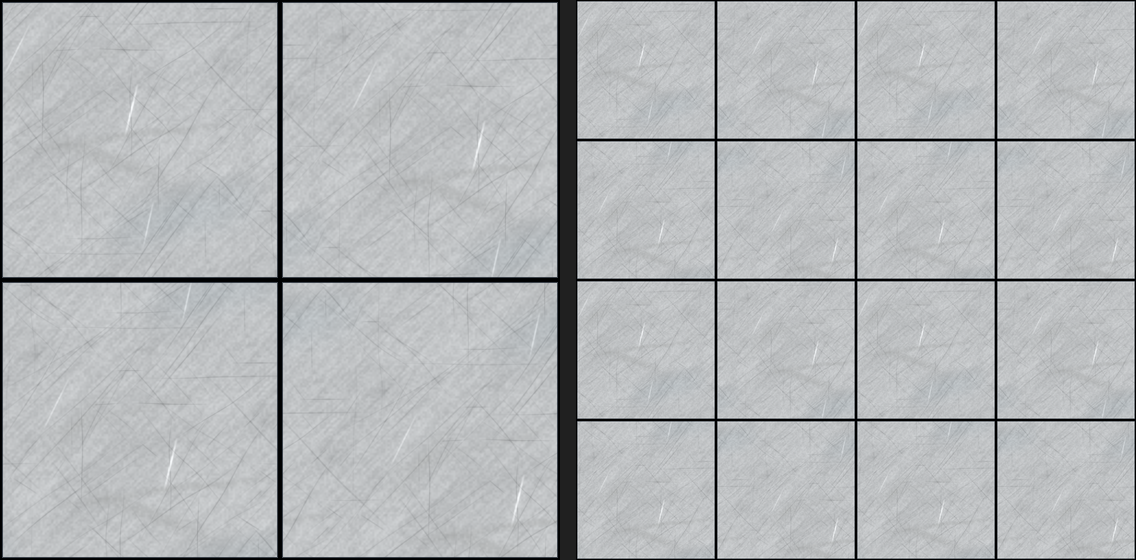
Left: one tile. Right: repeated 2 by 2.
This texture is drawn by a Shadertoy shader. Its source:

```glsl
// Two by two pale grey stone slabs, parted by thin black joints.
// Each slab shows one wrapping stone surface at its own offset: clouds,
// diagonal grain, soft veins and hashed scratches, all with period one.

float hash(vec2 p) {
    vec3 q = fract(p.xyx * 0.1031);
    q += dot(q, q.yzx + 33.33);
    return fract((q.x + q.y) * q.z);
}

// Value noise centred on zero; the lattice wraps after "period" cells
float wrapNoise(vec2 p, vec2 period) {
    vec2 cell = floor(p), f = fract(p);
    f = f * f * (3.0 - 2.0 * f);
    vec2 a = mod(cell, period), b = mod(cell + 1.0, period);
    return mix(mix(hash(a), hash(vec2(b.x, a.y)), f.x),
               mix(hash(vec2(a.x, b.y)), hash(b), f.x), f.y) - 0.5;
}

// Wrapping stroke around a centre, fading toward both ends and sides
float stroke(vec2 p, vec2 centre, vec2 halfSpan, float width) {
    vec2 d = fract(p - centre + 0.5) - 0.5;
    float along = clamp(dot(d, halfSpan) / dot(halfSpan, halfSpan), -1.0, 1.0);
    float across = length(d - halfSpan * along);
    return (1.0 - smoothstep(0.0, width, across)) * (1.0 - along * along);
}

// Sum of dark scratches, mostly diagonal, a few along the axes
float scratches(vec2 p) {
    float sum = 0.0;
    for (int i = 0; i < 100; i++) {
        float id = float(i);
        float kind = hash(vec2(id, 3.0));
        float spread = hash(vec2(id, 11.0)) - 0.5;
        float angle = kind < 0.58 ? 0.8 + 0.6 * spread
                    : kind < 0.82 ? -0.78 + 0.35 * spread
                    : kind < 0.91 ? 0.02 * spread : 1.57 + 0.02 * spread;
        float size = hash(vec2(id, 17.0));
        vec2 centre = vec2(hash(vec2(id, 29.0)), hash(vec2(id, 41.0)));
        vec2 halfSpan = (0.04 + 0.36 * size * size) * vec2(cos(angle), sin(angle));
        sum += stroke(p, centre, halfSpan, 0.005) * (0.3 + 0.7 * hash(vec2(id, 53.0)));
    }
    return sum;
}

vec3 stone(vec2 p) {
    // Whole-number shears keep the slanted noise periodic
    vec2 diagonal = vec2(p.x - p.y, p.x + p.y);
    vec2 shallow = vec2(p.x - 2.0 * p.y, p.x + p.y);
    float cloud = wrapNoise(shallow * vec2(3, 2), vec2(3, 2))
                + 0.6 * wrapNoise(shallow * vec2(9, 5), vec2(9, 5));
    float grain = wrapNoise(diagonal * vec2(84, 9), vec2(84, 9))
                + 0.6 * wrapNoise(diagonal * vec2(31, 5), vec2(31, 5));
    float speckle = wrapNoise(p * 128.0, vec2(128))
                  + 0.5 * wrapNoise(p * 61.0, vec2(61));
    vec3 color = vec3(0.745, 0.755, 0.762)
               + 0.035 * cloud + 0.045 * grain + 0.052 * speckle;

    // Soft veins, broken up by the grain
    vec2 bent = p + 0.018 * vec2(wrapNoise(p * 6.0, vec2(6)),
                                 wrapNoise(p * 6.0 + 3.0, vec2(6)));
    float vein = stroke(bent, vec2(0.45, 0.51), vec2(0.42, 0.06), 0.022)
               + stroke(bent, vec2(0.38, 0.43), vec2(0.26, -0.09), 0.045)
               + 0.7 * stroke(bent, vec2(0.32, 0.80), vec2(0.38, 0.10), 0.035)
               + 0.6 * stroke(bent, vec2(0.12, 0.74), vec2(0.16, 0.19), 0.06);
    color -= vec3(0.045, 0.046, 0.050) * vein * (0.8 + 0.8 * grain);

    // Cool stain beside a paler patch
    color -= vec3(0.032, 0.020, 0.014) * stroke(bent, vec2(0.66, 0.23), vec2(0.30, 0.08), 0.14);
    color += 0.022 * stroke(bent, vec2(0.72, 0.39), vec2(0.25, -0.06), 0.10);

    // Dark scratches, then a few bright nicks
    color -= 0.075 * min(scratches(bent), 1.5);
    color -= 0.07 * stroke(bent, vec2(0.80, 0.72), vec2(0.24, -0.24), 0.006);
    float nick = stroke(p, vec2(0.47, 0.61), vec2(0.024, 0.10), 0.007)
               + 0.6 * stroke(p, vec2(0.53, 0.20), vec2(0.020, 0.09), 0.006)
               + 0.5 * stroke(p, vec2(0.06, 0.82), vec2(0.05, 0.10), 0.006);
    return color + 0.19 * nick;
}

void mainImage(out vec4 fragColor, in vec2 fragCoord) {
    vec2 uv = fragCoord / iResolution.xy;
    vec2 slab = floor(uv * 2.0), p = fract(uv * 2.0);

    // Slide the surface from slab to slab
    vec2 slide = slab.x * vec2(0.24, -0.13) + (1.0 - slab.y) * vec2(0.14, -0.265);
    vec3 color = stone(p - slide);

    // Black joint with a thin navy rim; distance is in canvas units
    vec2 toEdge = 0.5 * min(p, 1.0 - p);
    float joint = min(toEdge.x, toEdge.y);
    float soft = max(0.0007, 0.5 / iResolution.y);
    vec3 gap = mix(vec3(0.0, 0.002, 0.006), vec3(0.09, 0.12, 0.16),
                   smoothstep(0.0028, 0.0042, joint));
    color = mix(gap, color, smoothstep(0.0048 - soft, 0.0048 + soft, joint));
    fragColor = vec4(color, 1.0);
}
```
